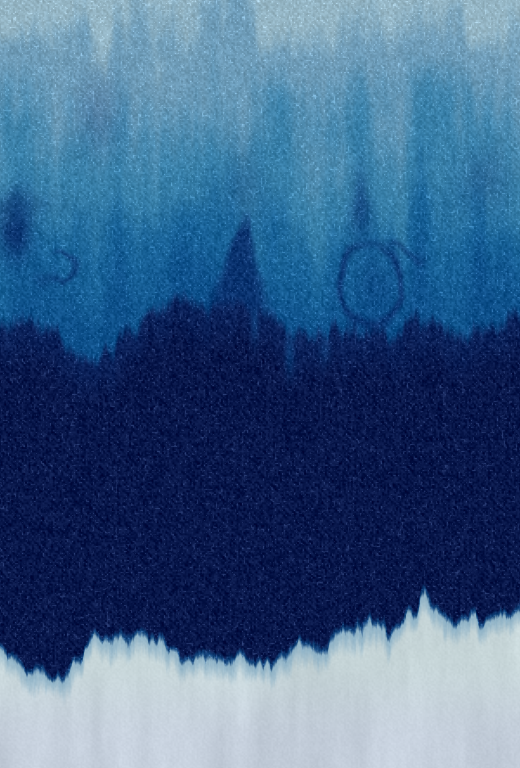
Reproduce this texture procedurally as a WebGL 1 fragment shader.

```glsl
precision highp float;
// Indigo dip-dyed cloth: a faded blue wash over a deep dye band and a bare pale hem.
// Stepped height profiles plus streaky noise shape both dye fronts; soft ellipses and
// arcs form the stains, and cell noise with a diagonal twill gives the weave.
uniform vec2 u_resolution;

float hash(vec2 p) {
  vec3 q = fract(vec3(p.xyx) * 0.1031);
  q += dot(q, q.yzx + 33.33);
  return fract((q.x + q.y) * q.z);
}

float noise(vec2 p) {
  vec2 i = floor(p), f = fract(p);
  f = f * f * (3.0 - 2.0 * f);
  return mix(mix(hash(i), hash(i + vec2(1.0, 0.0)), f.x),
             mix(hash(i + vec2(0.0, 1.0)), hash(i + 1.0), f.x), f.y);
}

float fbm(vec2 p) {
  float sum = 0.0, amp = 0.5;
  for (int i = 0; i < 5; i++) {
    sum += amp * noise(p);
    p = p * 2.03 + 17.3;
    amp *= 0.5;
  }
  return sum;
}

// Moves a profile height to the next level between two x positions.
float leg(float y, float next, float a, float b, float x) {
  return mix(y, next, smoothstep(a, b, x));
}

float bump(float x, float center, float width) {
  float d = (x - center) / width;
  return exp(-d * d);
}

float blob(vec2 p, vec2 center, vec2 size) {
  vec2 d = (p - center) / size;
  return exp(-dot(d, d));
}

// Elliptic outline with a soft stroke.
float ring(vec2 p, vec2 center, vec2 size, float stroke) {
  float d = (length((p - center) / size) - 1.0) / stroke;
  return exp(-d * d);
}

float upperFront(float x) {
  float y = leg(0.580, 0.540, 0.04, 0.17, x);
  y = leg(y, 0.594, 0.20, 0.30, x);
  y = leg(y, 0.612, 0.40, 0.46, x);
  y = leg(y, 0.566, 0.49, 0.57, x);
  y = leg(y, 0.580, 0.76, 0.83, x);
  y = leg(y, 0.562, 0.84, 0.91, x);
  return leg(y, 0.580, 0.92, 1.0, x);
}

float lowerFront(float x) {
  float y = leg(0.152, 0.118, 0.0, 0.08, x);
  y = leg(y, 0.166, 0.11, 0.18, x);
  y = leg(y, 0.174, 0.18, 0.25, x);
  y = leg(y, 0.149, 0.26, 0.35, x);
  y = leg(y, 0.143, 0.40, 0.51, x);
  y = leg(y, 0.166, 0.53, 0.59, x);
  y = leg(y, 0.188, 0.60, 0.73, x);
  y = leg(y, 0.196, 0.75, 0.80, x);
  y += 0.032 * bump(x, 0.818, 0.018) - 0.016 * bump(x, 0.745, 0.007);
  y -= 0.012 * bump(x, 0.523, 0.009);
  return leg(y, 0.202, 0.84, 1.0, x);
}

vec3 fadedWash(float y) {
  vec3 c = mix(vec3(0.05, 0.31, 0.54), vec3(0.09, 0.38, 0.59), smoothstep(0.56, 0.69, y));
  c = mix(c, vec3(0.22, 0.50, 0.66), smoothstep(0.66, 0.79, y));
  c = mix(c, vec3(0.43, 0.61, 0.72), smoothstep(0.77, 0.92, y));
  return mix(c, vec3(0.58, 0.71, 0.77), smoothstep(0.92, 1.0, y));
}

// Amount of extra dye in the marks above the deep band.
float stains(vec2 p) {
  vec2 q = p + 0.022 * (vec2(fbm(p * 24.0), fbm(p * 24.0 + 50.0)) - 0.5);
  float s = 0.85 * blob(q, vec2(0.028, 0.698), vec2(0.032, 0.032));
  s += 0.30 * blob(q, vec2(0.03, 0.735), vec2(0.07, 0.018));
  // Leaning plume, narrowing toward its tip.
  float rise = clamp((q.y - 0.59) / 0.125, 0.0, 1.0);
  float halfWidth = mix(0.062, 0.008, rise);
  float plume = 1.0 - smoothstep(0.5, 1.3, abs(q.x - 0.455 - 0.015 * rise) / halfWidth);
  s += 0.85 * plume * smoothstep(0.57, 0.60, q.y) * (1.0 - smoothstep(0.69, 0.725, q.y));
  // Open loop with a stem above and a curl beside it.
  s += 0.72 * ring(q, vec2(0.715, 0.628), vec2(0.058, 0.056), 0.13)
     * (1.0 - 0.65 * smoothstep(0.66, 0.69, q.y));
  s += 0.18 * blob(q, vec2(0.72, 0.635), vec2(0.035, 0.035));
  s += 0.50 * blob(q, vec2(0.693, 0.735), vec2(0.018, 0.040));
  s += 0.45 * ring(q, vec2(0.735, 0.637), vec2(0.082, 0.048), 0.10)
     * smoothstep(0.735, 0.76, q.x) * smoothstep(0.648, 0.665, q.y);
  // Small hooks and faint clouds.
  s += 0.55 * ring(q, vec2(0.115, 0.652), vec2(0.030, 0.017), 0.20) * smoothstep(0.09, 0.13, q.x);
  s += 0.30 * blob(q, vec2(0.09, 0.635), vec2(0.025, 0.008));
  s += 0.25 * blob(q, vec2(0.93, 0.765), vec2(0.045, 0.035));
  s += 0.22 * blob(q, vec2(0.19, 0.85), vec2(0.045, 0.05));
  return s + 0.20 * blob(q, vec2(0.47, 0.755), vec2(0.03, 0.05));
}

void main() {
  vec2 uv = gl_FragCoord.xy / u_resolution;
  float streak = fbm(uv * vec2(26.0, 5.0)) - 0.48;
  float cloud = fbm(uv * vec2(7.0, 8.0) + 9.0) - 0.48;
  float fringe = fbm(uv * vec2(65.0, 14.0) + 31.0) - 0.48;

  // Faded wash and its stains
  vec3 color = fadedWash(uv.y + 0.16 * streak + 0.15 * cloud);
  color = mix(color, vec3(0.03, 0.17, 0.41), clamp(stains(uv), 0.0, 0.92));

  // Deep dye band with pale runs reaching down into it
  float above = uv.y - upperFront(uv.x) + 0.055 * streak + 0.035 * fringe;
  float runs = 0.55 * blob(uv, vec2(0.49, 0.583), vec2(0.008, 0.030))
             + 0.60 * blob(uv, vec2(0.557, 0.538), vec2(0.009, 0.028))
             + 0.40 * blob(uv, vec2(0.625, 0.545), vec2(0.012, 0.020));
  vec3 deep = mix(vec3(0.028, 0.085, 0.285), vec3(0.04, 0.13, 0.35), smoothstep(-0.07, 0.0, above));
  deep = mix(deep, vec3(0.08, 0.31, 0.55), runs);
  color = mix(deep, color, smoothstep(-0.010, 0.014, above));

  // Bare hem, bleeding through blue at its feathered rim
  float below = lowerFront(uv.x) - uv.y + 0.045 * fringe + 0.018 * streak;
  vec3 hem = mix(vec3(0.77, 0.81, 0.86), vec3(0.78, 0.84, 0.85), smoothstep(0.03, 0.15, uv.y));
  hem += 0.09 * streak + 0.06 * cloud;
  hem = mix(vec3(0.56, 0.70, 0.78), hem, smoothstep(0.004, 0.035, below));
  color = mix(color, vec3(0.06, 0.26, 0.48), smoothstep(-0.008, 0.001, below));
  color = mix(color, hem, smoothstep(-0.001, 0.008, below));

  // Woven grain
  vec2 thread = uv * vec2(300.0, 444.0);
  float grain = noise(thread) + 0.5 * noise(thread * vec2(1.0, 0.3) + 70.0) - 0.75;
  float twill = sin((thread.x + thread.y) * 1.7);
  float bare = smoothstep(0.0, 0.01, below);
  color += (0.10 * grain + 0.012 * twill) * mix(vec3(0.85, 1.0, 1.15), vec3(0.25), bare);
  color += 0.13 * smoothstep(0.72, 1.0, noise(thread + 200.0)) * (1.0 - bare) * vec3(0.8, 0.9, 1.0);
  gl_FragColor = vec4(clamp(color, 0.0, 1.0), 1.0);
}
```
